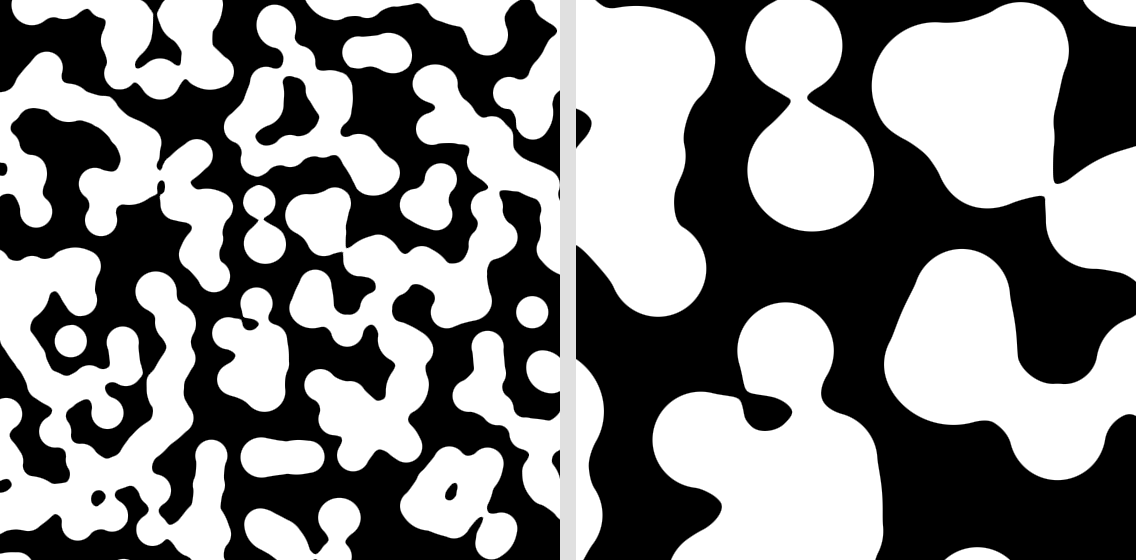
Left, the full canvas; right, a detail of the centre.
Give the GLSL for this texture, as a Shadertoy shader.

```glsl
// Black and white metaballs: equal discs scattered at random melt together
// into blobs, necks and stray dots. Each disc adds a smooth finite bump to a
// field, and the field is cut at the level where a lone disc has its radius.

const vec3 INK = vec3(0.0);
const vec3 PAPER = vec3(1.0);

const float CELLS = 8.5;          // scatter cells across the canvas
const int BALLS_PER_CELL = 3;
const float BALL_RADIUS = 0.0287; // visible radius of a lone ball
const float BALL_REACH = 0.0505;  // distance at which its influence ends

// Integer hash: cell and index to a random point in the unit square
vec2 hashPoint(ivec2 cell, int index) {
    uvec3 v = uvec3(ivec3(cell + 64, index + 7)) * 1664525u + 1013904223u;
    v.x += v.y * v.z;
    v.y += v.z * v.x;
    v.z += v.x * v.y;
    v ^= v >> 16u;
    v.x += v.y * v.z;
    v.y += v.z * v.x;
    return vec2(v.xy >> 8u) / 16777216.0;
}

// Smooth bump: 1 at the centre, 0 from the reach outwards
float bump(float distSquared, float reach) {
    float falloff = max(0.0, 1.0 - distSquared / (reach * reach));
    return falloff * falloff;
}

// Sum of the bumps of all balls in the 3 by 3 cells around p
float ballField(vec2 p, float cells, float reach) {
    vec2 grid = p * cells;
    ivec2 home = ivec2(floor(grid));
    float sum = 0.0;
    for (int y = -1; y <= 1; y++) {
        for (int x = -1; x <= 1; x++) {
            ivec2 cell = home + ivec2(x, y);
            for (int i = 0; i < BALLS_PER_CELL; i++) {
                vec2 offset = (vec2(cell) + hashPoint(cell, i) - grid) / cells;
                sum += bump(dot(offset, offset), reach);
            }
        }
    }
    return sum;
}

// Antialiased step, about one pixel wide
float crispStep(float level, float value) {
    float width = max(fwidth(value), 1e-4);
    return clamp((value - level) / width + 0.5, 0.0, 1.0);
}

void mainImage(out vec4 fragColor, in vec2 fragCoord) {
    vec2 p = fragCoord / iResolution.y;
    float level = bump(BALL_RADIUS * BALL_RADIUS, BALL_REACH);
    float blob = crispStep(level, ballField(p, CELLS, BALL_REACH));
    fragColor = vec4(mix(INK, PAPER, blob), 1.0);
}
```
